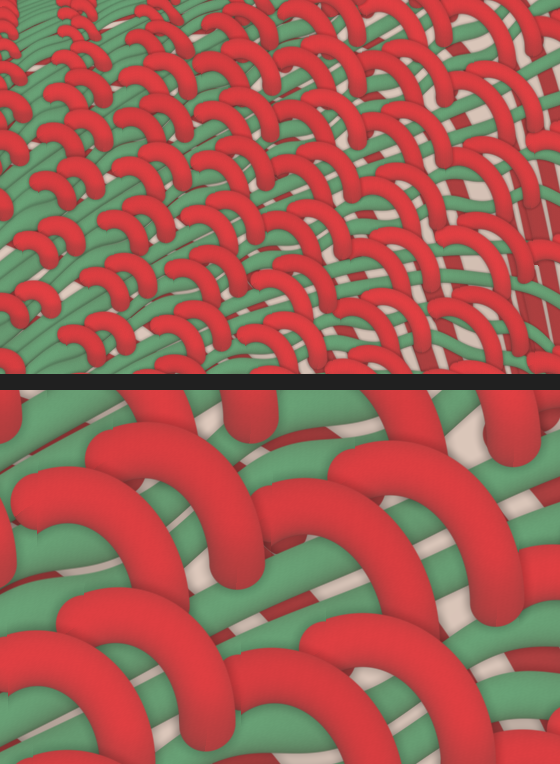
Top, the full canvas; bottom, a detail of the centre.
A WebGL 1 fragment shader for this texture:

```glsl
precision highp float;
// Loose basket weave of paired red and green cords over a pale ground.
// A smooth warp maps the canvas to lattice cells; its local inverse gives
// even cord widths. Red pairs arch over green pairs, then dip below them.
uniform vec2 u_resolution;

#define RED vec3(0.86, 0.245, 0.255)
#define RED_DARK vec3(0.52, 0.25, 0.24)
#define GREEN vec3(0.41, 0.63, 0.46)
#define GREEN_DARK vec3(0.33, 0.39, 0.30)
#define GROUND vec3(0.86, 0.78, 0.73)
#define SPAN vec2(7.68, 5.12)
#define PAIR_OFFSET vec2(0.18, -0.09)
#define RED_WIDTH 0.117
#define GREEN_WIDTH 0.096
#define GREEN_GAP 0.21
#define SHADOW 0.2
#define JITTER 0.06

float hash(vec2 p) {
  return fract(sin(dot(p, vec2(127.1, 311.7))) * 4375.85);
}

// Canvas position (y down) to lattice: x counts columns, y counts rows
vec2 weaveWarp(vec2 s) {
  float t = s.y - 0.45;
  float lean = (1.0 - s.x) * (t + sqrt(t * t + 0.01));
  float column = 7.3 * s.x - 0.5 * s.x * s.x + lean;
  float row = -7.5 + 10.6 * s.x - 2.8 * s.x * s.x + (8.7 - 5.0 * s.x * s.x) * s.y;
  row -= 4.8 * exp(-5.6 * s.x - 14.0 * s.y);
  return vec2(column, row);
}

// Signed distance to an elliptic arc that rises, crests and runs down
float archDistance(vec2 p, vec2 radii) {
  vec2 e = p - radii * vec2(-0.33, 0.5);
  float k = length(e / radii);
  if (e.y > 0.0) return sign(k - 1.0) * length(e - vec2(radii.x, 0.0));
  if (e.x < -0.35 * radii.x) return sign(k - 1.0) * length(e - radii * vec2(-0.35, -0.937));
  return k * (k - 1.0) / max(length(e / (radii * radii)), 0.001);
}

float segmentDistance(vec2 p, vec2 a, vec2 b) {
  vec2 d = b - a;
  return length(p - a - d * clamp(dot(p - a, d) / dot(d, d), 0.0, 1.0));
}

// Rounded shading across a cord, brightest on its upper side
float tubeLight(float n) {
  float m = (n - 0.15) / 1.16;
  return sqrt(max(1.0 - m * m, 0.0));
}

// Soft contact shadow, then the cord itself
vec3 layCord(vec3 under, vec3 cord, float d, float width, float soft) {
  under *= 1.0 - SHADOW * (1.0 - smoothstep(width * 0.8, width * 1.45, d));
  return mix(cord, under, smoothstep(width - soft, width + soft, d));
}

void main() {
  vec2 s = gl_FragCoord.xy / u_resolution;
  s.y = 1.0 - s.y;
  vec2 w = weaveWarp(s);
  vec2 base = vec2(floor(w.x + 0.5), floor(w.y));
  float soft = 8.0 / u_resolution.x;

  // Local inverse of the warp: lattice steps to lengths on the canvas
  float h = 0.004;
  vec2 gx = (weaveWarp(s + vec2(h, 0.0)) - w) / (h * SPAN.x);
  vec2 gy = (weaveWarp(s + vec2(0.0, h)) - w) / (h * SPAN.y);
  mat2 toCanvas = mat2(gy.y, -gx.y, -gy.x, gx.x) / (gx.x * gy.y - gx.y * gy.x);
  float size = clamp(1.0 / (0.55 * gy.y), 0.55, 1.0);
  vec2 radii = size * (vec2(0.25, 0.22) + vec2(0.42, 0.70) * s.x);
  vec2 nextStart = toCanvas * vec2(1.0, 2.0) - radii * vec2(0.6, 0.35);
  float redWidth = RED_WIDTH * size * (1.12 - 0.14 * s.x);
  float greenWidth = GREEN_WIDTH * size * (1.2 - 0.26 * s.x);

  // Fine fibre grain from layered sines
  float grain = sin(w.x * 190.0 + 3.0 * sin(w.y * 83.0)) * sin(w.y * 170.0 + 2.0 * sin(w.x * 97.0));
  grain = 1.0 + 0.01 * grain;

  vec3 color = GROUND * (0.98 + 0.03 * sin(3.0 * s.x + 2.0 * s.y));

  // Red cords passing below the green pairs
  for (int i = 1; i >= -1; i--) {
    for (int j = -1; j <= 2; j++) {
      vec2 p = toCanvas * (w - base - vec2(float(i), float(j)));
      for (int k = 0; k < 2; k++) {
        vec2 q = p - PAIR_OFFSET * size * (1.0 - 2.0 * float(k));
        float d = segmentDistance(q, radii * vec2(0.67, 0.45), nextStart);
        vec3 cord = mix(RED_DARK, RED, 0.45 * tubeLight(d / redWidth));
        color = layCord(color, cord * grain, d, redWidth * 0.95, soft);
      }
    }
  }

  // Green pairs: even rows hop in the gaps, odd rows run nearly straight
  float hop = 0.5 - 0.5 * cos(6.28318 * w.x);
  float rowLength = 1.0 / length(vec2(gx.y, gy.y));
  for (int j = -1; j <= 2; j++) {
    float row = base.y + float(j);
    float slack = mix(0.32 - 0.18 * s.x, 0.03, mod(row, 2.0));
    for (int k = 0; k < 2; k++) {
      float side = 2.0 * float(k) - 1.0;
      float sway = JITTER * (hash(vec2(row, side)) - 0.5) * sin(w.x * 2.1 + row);
      float center = row + 0.06 + side * GREEN_GAP + sway - slack * (hop - 0.4);
      float d = rowLength * (center - w.y);
      float light = tubeLight(d / greenWidth) * (0.85 + 0.15 * hop);
      vec3 cord = mix(GREEN_DARK, GREEN, light) * grain;
      color = layCord(color, cord, abs(d), greenWidth, soft);
    }
  }

  // Red arches, right columns first so that legs cover the next starts
  for (int i = 1; i >= -1; i--) {
    for (int j = -1; j <= 2; j++) {
      vec2 id = base + vec2(float(i), float(j));
      vec2 p = toCanvas * (w - id);
      for (int k = 0; k < 2; k++) {
        float side = 1.0 - 2.0 * float(k);
        float vary = hash(id + side * 0.37) - 0.5;
        vec2 q = p - PAIR_OFFSET * size * side - JITTER * vary * vec2(1.0, 0.6);
        float d = archDistance(q, radii);
        float light = tubeLight(d / redWidth) * (1.0 - 0.4 * smoothstep(0.1, 0.6, q.y / radii.y));
        vec3 cord = mix(RED_DARK, RED, light) * grain * (1.0 + 0.05 * vary);
        color = layCord(color, cord, abs(d), redWidth, soft);
      }
    }
  }

  gl_FragColor = vec4(color, 1.0);
}
```
